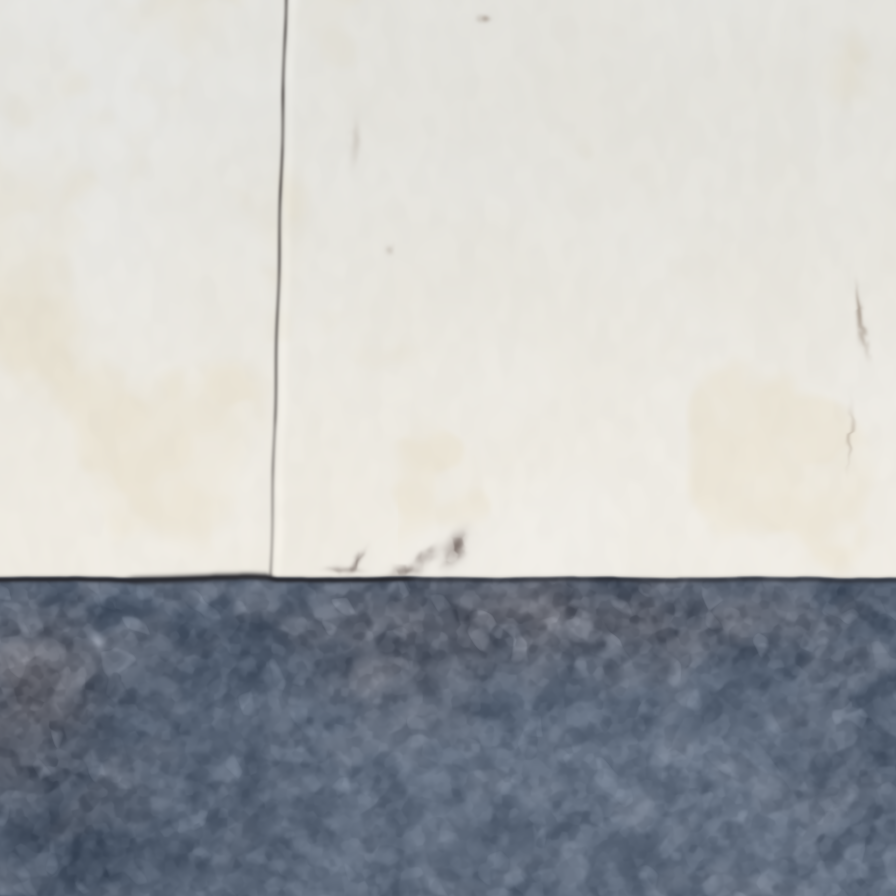
Reproduce this texture procedurally as a three.js fragment shader.

```glsl
varying vec2 vUv;

float hash(vec2 p) {
  p = fract(p * vec2(0.1031, 0.1137));
  p += dot(p, p.yx + 33.33);
  return fract((p.x + p.y) * p.x * 91.7);
}

// Cellular noise: soft blend of random cell tones, centred on zero
float cells(vec2 p) {
  vec2 id = floor(p), f = fract(p);
  float tone = 0.0, total = 0.0;
  for (int y = -1; y <= 1; y++) {
    for (int x = -1; x <= 1; x++) {
      vec2 g = vec2(float(x), float(y)), c = id + g + 100.0;
      vec2 d = g + vec2(hash(c), hash(c + 47.0)) - f;
      float w = exp(-5.5 * dot(d, d));
      tone += w * hash(c + 19.0);
      total += w;
    }
  }
  return tone / total - 0.5;
}

float blob(vec2 p, vec2 centre, vec2 size, float lean) {
  vec2 d = p - centre;
  d.x -= lean * d.y;
  d /= size;
  return exp(-dot(d, d));
}

float span(float x, float a, float b) {
  return smoothstep(a - 0.008, a + 0.008, x) - smoothstep(b - 0.008, b + 0.008, x);
}

vec3 plaster(vec2 p) {
  vec3 col = mix(vec3(0.935, 0.922, 0.892), vec3(0.892, 0.889, 0.870), smoothstep(0.36, 0.95, p.y));
  float cloud = cells(p * vec2(5.0, 4.0)) + 0.6 * cells(p * 13.0 + 7.0);
  float stain = smoothstep(0.05, 0.5, cells(p * vec2(9.0, 7.0) + 31.0) + 0.4 * cells(p * 29.0));
  col += cloud * vec3(0.008, 0.012, 0.022);
  col -= stain * vec3(0.012, 0.024, 0.052);
  col += cells(p * vec2(70.0, 45.0)) * 0.014;

  // Vertical joint
  float joint = p.x - mix(0.302, 0.319, (p.y - 0.355) / 0.645);
  joint += 0.0006 * sin(p.y * 43.0);
  float depth = mix(0.42, 0.62, smoothstep(0.4, 0.75, p.y)) + 0.3 * cells(vec2(3.0, p.y * 26.0));
  col = mix(col, vec3(0.30, 0.28, 0.27), depth * exp(-pow(joint / 0.0024, 2.0)));
  col += 0.02 * exp(-pow((joint - 0.008) / 0.005, 2.0));

  // Chips near the lower edge
  vec2 q = p + 0.006 * vec2(cells(p * 75.0), cells(p * 75.0 + 11.0));
  float chip = 0.75 * blob(q, vec2(0.508, 0.387), vec2(0.010, 0.017), 0.35);
  chip += 0.48 * blob(q, vec2(0.475, 0.380), vec2(0.010, 0.009), 0.6);
  chip += 0.60 * blob(q, vec2(0.453, 0.363), vec2(0.014, 0.006), 0.8);
  chip += 0.60 * blob(q, vec2(0.397, 0.373), vec2(0.005, 0.011), 0.6);
  chip += 0.45 * blob(q, vec2(0.382, 0.364), vec2(0.015, 0.004), 0.0);
  chip *= 0.85 + 0.7 * cells(p * 110.0);
  col = mix(col, vec3(0.44, 0.39, 0.37), clamp(chip, 0.0, 0.9));

  // Scratches and specks
  float scratch = 0.50 * blob(q, vec2(0.960, 0.650), vec2(0.0035, 0.024), -0.10);
  scratch += 0.25 * blob(q, vec2(0.966, 0.620), vec2(0.003, 0.016), -0.15);
  scratch += 0.24 * blob(q, vec2(0.949, 0.515), vec2(0.003, 0.026), 0.04);
  scratch += 0.17 * blob(q, vec2(0.396, 0.842), vec2(0.005, 0.022), 0.12);
  scratch += 0.40 * blob(q, vec2(0.540, 0.980), vec2(0.005, 0.004), 0.0);
  scratch += 0.18 * blob(q, vec2(0.434, 0.723), vec2(0.005, 0.005), 0.0);
  return mix(col, vec3(0.50, 0.43, 0.37), scratch);
}

vec3 stone(vec2 p) {
  vec2 q = mat2(0.9, -0.43, 0.43, 0.9) * p;
  q += 0.006 * vec2(sin(p.y * 41.0), sin(p.x * 37.0));
  float broad = cells(q * 7.0 + 3.0);
  float mottle = cells(q * vec2(23.0, 29.0));
  float grain = cells(q * vec2(55.0, 70.0));
  float fine = cells(p * 125.0);
  float tone = 0.05 * broad + 0.075 * mottle + 0.10 * grain + 0.06 * fine;

  // Bluer toward the bottom, browner near the top and left
  float brown = 0.9 * blob(p, vec2(0.03, 0.22), vec2(0.09, 0.11), 0.0);
  brown += 0.75 * blob(p, vec2(0.62, 0.31), vec2(0.28, 0.06), 0.0);
  brown += 0.4 * blob(p, vec2(0.42, 0.24), vec2(0.09, 0.05), 0.0);
  vec3 col = mix(vec3(0.365, 0.412, 0.480), vec3(0.378, 0.385, 0.422), clamp(brown + 0.4 * mottle, 0.0, 1.0));
  col += tone * (1.0 + 0.6 * brown);
  col += 0.035 * blob(p, vec2(0.68, 0.12), vec2(0.30, 0.13), 0.0);
  col -= 0.045 * blob(p, vec2(0.24, 0.29), vec2(0.13, 0.06), 0.0);
  col -= 0.060 * blob(p, vec2(0.09, 0.06), vec2(0.07, 0.06), 0.0);
  col -= 0.025 * blob(p, vec2(0.97, 0.23), vec2(0.08, 0.13), 0.0);

  // Pale flecks
  float fleck = smoothstep(0.20, 0.46, cells(q * vec2(62.0, 48.0) + 17.0));
  col += fleck * (0.05 + 0.07 * brown);
  col += 0.18 * blob(p, vec2(0.109, 0.283), vec2(0.007, 0.011), -0.3);
  return col;
}

void main() {
  vec2 p = vUv;
  float edge = 0.3555 + 0.0007 * sin(p.x * 31.0) + 0.0012 * cells(vec2(p.x * 45.0, 2.0));
  vec3 col = mix(stone(p), plaster(p), smoothstep(edge - 0.002, edge + 0.002, p.y));

  // Shadow gap, deepest left of the joint
  float crack = span(p.x, 0.145, 0.303);
  float gap = 0.55 + 0.35 * span(p.x, -0.1, 0.46);
  float centre = edge - 0.0025 + crack * 0.003 * smoothstep(0.13, 0.31, p.x);
  float width = 0.0033 + 0.0012 * crack;
  col = mix(col, vec3(0.15, 0.15, 0.17), gap * exp(-pow((p.y - centre) / width, 2.0)));
  gl_FragColor = vec4(col, 1.0);
}
```
